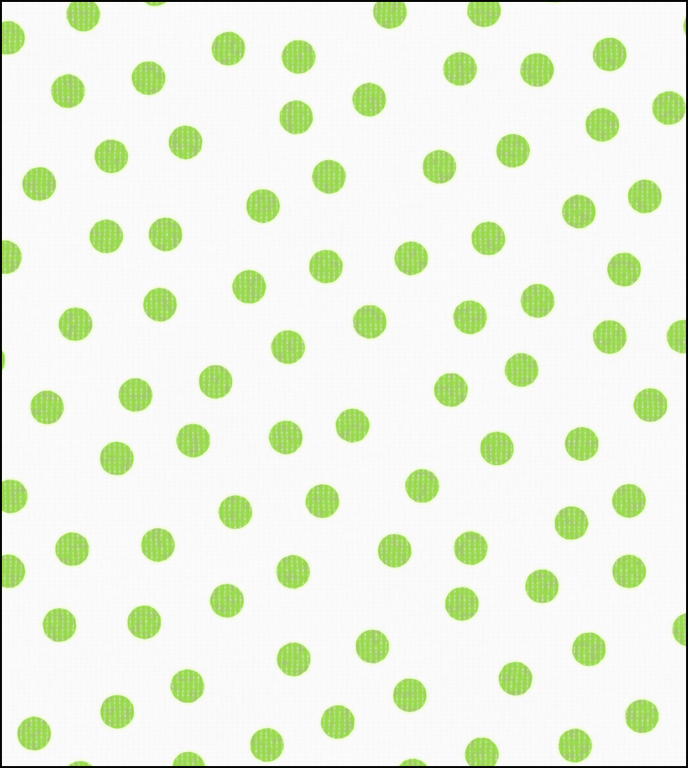
This pattern is drawn by a WebGL 2 fragment shader. Its source:

```glsl
#version 300 es
precision highp float;
// Scattered lime polka dots printed on white woven cotton, inside a thin black frame.

uniform vec2 u_resolution;
out vec4 fragColor;

// All lengths are fractions of the canvas height.
const vec3 CLOTH = vec3(0.984, 0.980, 0.984);
const vec3 INK = vec3(0.595, 0.850, 0.300);
const vec3 INK_DULL = vec3(0.620, 0.795, 0.390);
const vec3 INK_WORN = vec3(0.780, 0.900, 0.620);
const vec3 HALO = vec3(0.950, 0.990, 0.870);
const vec3 FRAME = vec3(0.010, 0.020, 0.010);

const float DOT_SPACING = 0.112;
const float DOT_RADIUS = 0.0218;
const float DOT_JITTER = 0.36;      // full range, in lattice cells
const float DOT_WOBBLE = 0.0008;    // unevenness of the printed edge
const float EDGE_SOFTNESS = 0.0013;
const float HALO_WIDTH = 0.0036;
const float LATTICE_TILT = 0.24;    // radians
const vec2 THREAD_PITCH = vec2(0.0068, 0.0056);
const float CLOTH_RELIEF = 0.012;
const float FRAME_WIDTH = 0.0024;
const float TAU = 6.2831853;

vec2 hash2(vec2 p) {
    vec3 q = fract(p.xyx * vec3(0.1031, 0.1030, 0.0973));
    q += dot(q, q.yzx + 33.33);
    return fract((q.xx + q.yz) * q.zy);
}

float cornerSlope(vec2 cell, vec2 offset) {
    float angle = TAU * hash2(cell).x;
    return dot(vec2(cos(angle), sin(angle)), offset);
}

// Gradient noise, roughly -0.7 to 0.7
float gradientNoise(vec2 p) {
    vec2 i = floor(p), f = fract(p);
    vec2 u = f * f * f * (f * (f * 6.0 - 15.0) + 10.0);
    vec2 e = vec2(1.0, 0.0);
    float low = mix(cornerSlope(i, f), cornerSlope(i + e, f - e), u.x);
    float high = mix(cornerSlope(i + e.yx, f - e.yx), cornerSlope(i + 1.0, f - 1.0), u.x);
    return mix(low, high, u.y);
}

// Signed distance to the nearest dot of a tilted, jittered triangular lattice
float dotDistance(vec2 p) {
    float c = cos(LATTICE_TILT), s = sin(LATTICE_TILT);
    vec2 pitch = DOT_SPACING * vec2(1.0, 0.866);
    vec2 q = mat2(c, -s, s, c) * p / pitch + 20.0;
    float nearest = 1.0;
    for (int j = -1; j <= 1; j++) {
        float row = floor(q.y) + float(j);
        float stagger = 0.5 * mod(row, 2.0);
        float column = floor(q.x - stagger);
        for (int i = -1; i <= 1; i++) {
            vec2 cell = vec2(column + float(i), row);
            vec2 jitter = DOT_JITTER * (hash2(cell + 7.0) - 0.5);
            vec2 centre = cell + vec2(0.5 + stagger, 0.5) + jitter;
            nearest = min(nearest, length((q - centre) * pitch));
        }
    }
    return nearest - DOT_RADIUS;
}

void main() {
    vec2 p = gl_FragCoord.xy / u_resolution.y;
    float pixel = 1.0 / u_resolution.y;
    float soft = max(EDGE_SOFTNESS, 0.75 * pixel);

    // Weave: ridges of the two thread directions
    vec2 thread = p / THREAD_PITCH;
    thread += 0.25 * vec2(gradientNoise(p * 35.0), gradientNoise(p * 35.0 + 50.0));
    vec2 ridge = 0.5 + 0.5 * cos(TAU * thread);
    float fibre = gradientNoise(thread * vec2(1.0, 0.6) + 90.0);

    // Cloth: faint grid and broad unevenness
    float relief = 0.5 * (ridge.x + ridge.y) - 0.5 + 0.6 * fibre;
    float patchiness = gradientNoise(p * 6.0 + 30.0);
    vec3 colour = CLOTH + CLOTH_RELIEF * (relief + 0.3 * patchiness);

    // Printed dots: ink broken by short upright threads, with a pale rim
    float d = dotDistance(p) + DOT_WOBBLE * gradientNoise(p * 130.0);
    float worn = ridge.x * ridge.x * (0.35 + 0.65 * ridge.y);
    worn = clamp(worn * (0.75 + 1.1 * fibre), 0.0, 1.0);
    float dull = smoothstep(-0.05, 0.35, gradientNoise(thread * 0.55 + 11.0));
    vec3 ink = mix(mix(INK, INK_DULL, dull), INK_WORN, worn);
    float halo = 1.0 - smoothstep(0.5 * HALO_WIDTH, HALO_WIDTH + soft, d);
    colour = mix(colour, HALO, 0.85 * halo);
    colour = mix(colour, ink, 1.0 - smoothstep(-soft, soft, d));

    // Frame
    vec2 inset = min(p, u_resolution / u_resolution.y - p);
    float border = min(inset.x, inset.y) - FRAME_WIDTH;
    colour = mix(FRAME, colour, smoothstep(-0.5 * pixel, 0.5 * pixel, border));

    fragColor = vec4(clamp(colour, 0.0, 1.0), 1.0);
}
```
